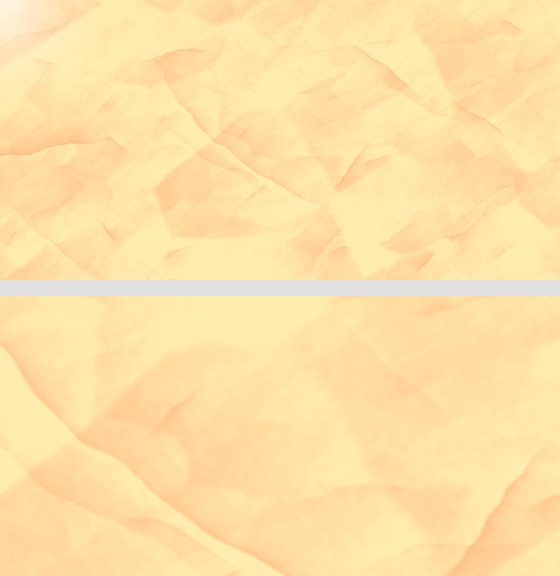
Top: the whole. Bottom: its middle third, enlarged.
Reproduce this texture procedurally as a Shadertoy shader.

```glsl
// Crumpled warm cream paper: tilted facets crossed by sparse, crisp one-sided folds.
#define FOLDS 60
#define FACET_SCALE 2.4
#define FACET_CONTRAST 0.68
#define DETAIL_CONTRAST 0.42
#define WRINKLE_CONTRAST 0.22
#define GRAIN 0.14
#define FOLD_DEPTH 0.95
#define EDGE 0.0030
#define BASE_SHADE 0.19
#define LIGHT vec3(1.0, 0.925, 0.682)
#define SHADOW vec3(1.0, 0.805, 0.582)
#define GLOW vec3(1.0, 0.975, 0.92)

vec2 hash2(vec2 p) {
    vec3 a = fract(p.xyx * vec3(0.1031, 0.1030, 0.0973));
    a += dot(a, a.yzx + 33.33);
    return fract((a.xx + a.yz) * a.zy);
}

vec2 rotate(vec2 p, float angle) {
    float c = cos(angle), s = sin(angle);
    return vec2(c * p.x + s * p.y, c * p.y - s * p.x);
}

// Layered sines that bend straight borders.
vec2 wobble(vec2 p) {
    return sin(p.yx * vec2(5.1, 4.3) + vec2(0.7, 2.1))
         + 0.5 * sin(p.yx * 11.7 + p * 5.0 + 1.3)
         + 0.24 * sin(p.yx * 31.0 - p * 17.0)
         + 0.15 * sin(p.yx * 67.0 + p * 41.0);
}

// Cellular noise: each cell is a tilted plane, blended narrowly at its borders.
float facets(vec2 p, float sharpness) {
    vec2 cell = floor(p);
    float total = 0.0, weights = 0.0;
    for (int j = -1; j <= 1; j++)
    for (int i = -1; i <= 1; i++) {
        vec2 id = cell + vec2(i, j);
        vec2 offset = p - id - 0.15 - 0.7 * hash2(id + 17.0);
        vec2 h = hash2(id + 71.0);
        float tilt = 6.2832 * h.x;
        float plane = dot(offset, vec2(cos(tilt), sin(tilt))) + 0.4 * (h.y - 0.5);
        float w = exp(-sharpness * length(offset));
        total += w * plane;
        weights += w;
    }
    return total / weights;
}

// A curved crease: crisp on one side, fading shadow on the other, a dark thin core.
float fold(vec2 p, vec2 centre, float angle, float halfLength, float width, float bend) {
    vec2 q = rotate(p - centre, angle);
    float t = q.x / halfLength;
    float y = q.y - bend * t * t - 0.004 * sin(q.x * 31.0 + centre.x * 40.0);
    float taper = 1.0 - smoothstep(0.35, 1.0, abs(t));
    float side = smoothstep(-EDGE, EDGE, y);
    float reach = width * (0.35 + 0.65 * taper);
    float shade = side * exp(-max(y, 0.0) / reach);
    float lit = (1.0 - side) * exp(-abs(y) / (0.4 * width));
    float core = exp(-abs(y - EDGE) / (1.6 * EDGE));
    float strength = 0.5 + 0.5 * sin(q.x * 19.0 + centre.y * 50.0);
    return taper * (0.85 * shade - 0.4 * lit + 0.6 * strength * core);
}

void mainImage(out vec4 fragColor, in vec2 fragCoord) {
    vec2 p = fragCoord / iResolution.y;
    float aspect = iResolution.x / iResolution.y;
    vec2 warped = p + 0.016 * wobble(p);

    // Three sizes of facets, stretched along the rising diagonal.
    vec2 along = rotate(warped, 0.55) * vec2(0.75, 1.35) * FACET_SCALE;
    float shade = BASE_SHADE;
    shade += FACET_CONTRAST * facets(along + 4.0, 75.0);
    shade += DETAIL_CONTRAST * facets(along * 2.3 + 31.0, 50.0);
    shade += WRINKLE_CONTRAST * facets(along * 5.5 + 57.0, 25.0);

    // Fine mottling of the paper surface.
    shade += GRAIN * facets(p * 38.0 + wobble(p * 3.0), 12.0);
    shade += 0.8 * GRAIN * facets(p * 85.0 + 9.0, 12.0);

    // Scattered folds, mostly rising to the right; few deep, many faint.
    vec2 bentPoint = p + 0.008 * wobble(p * 1.9 + 3.0);
    for (int i = 0; i < FOLDS; i++) {
        float n = float(i);
        vec2 a = hash2(vec2(n, 5.0)), b = hash2(vec2(n, 23.0)), c = hash2(vec2(n, 47.0));
        vec2 centre = fract(n * vec2(0.7549, 0.5698) + 0.15 * a) * vec2(aspect, 1.0);
        float angle = a.x < 0.7 ? mix(0.05, 0.95, a.y) : mix(-0.95, -0.3, a.y);
        angle += c.x < 0.6 ? 3.1416 : 0.0;
        float halfLength = mix(0.05, 0.36, b.x * b.x);
        float width = mix(0.008, 0.07, b.y * b.y) + 0.06 * halfLength;
        float depth = FOLD_DEPTH * mix(0.25, 1.0, c.y * c.y);
        shade += depth * fold(bentPoint, centre, angle, halfLength, width, 0.14 * halfLength * (a.x - 0.3));
    }

    // Long central sweep and the crease entering from the left.
    shade += 0.85 * fold(bentPoint, vec2(0.41 * aspect, 0.46), -0.71, 0.52, 0.05, 0.10);
    shade += 1.10 * fold(bentPoint, vec2(0.06 * aspect, 0.455), 0.12, 0.32, 0.035, 0.01);

    // Soft limits keep lit paper flat and deep creases warm.
    shade = 0.5 * (shade + sqrt(shade * shade + 0.005));
    shade = min(shade, 0.9 + 0.7 * (1.0 - exp(-max(shade - 0.9, 0.0) * 1.4)));
    vec3 color = mix(LIGHT, SHADOW, shade);
    color.r -= 0.05 * max(shade - 1.1, 0.0);

    // Pale glow in the upper left corner.
    float cornerDistance = length(p - vec2(0.0, 1.0));
    color = mix(color, GLOW, 0.8 * exp(-22.0 * cornerDistance * cornerDistance));
    fragColor = vec4(clamp(color, 0.0, 1.0), 1.0);
}
```
